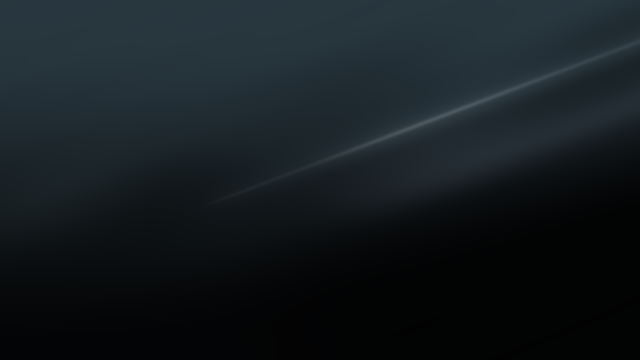
Give the GLSL for this background, as a Shadertoy shader.

```glsl
// A dark slate backdrop crossed by one thin, slanted ray of light.
// A tilted vertical ramp gives the base; soft ellipses aligned with the ray
// add glow and shade, and layered sines give a faint brushed grain.

const vec2 RAY_START = vec2(0.549, 0.421);
const vec2 RAY_DIR = vec2(0.9355, 0.3534);
const float RAY_LENGTH = 1.31;

const vec3 NIGHT = vec3(0.012, 0.015, 0.018);
const vec3 SLATE = vec3(0.157, 0.214, 0.245);
const vec3 STEEL = vec3(0.078, 0.088, 0.102);
const vec3 MOSS  = vec3(0.020, 0.024, 0.023);
const vec3 SILVER = vec3(0.165, 0.163, 0.160);

// x runs along the ray, y runs across it (positive above)
vec2 toRay(vec2 v) {
    return vec2(dot(v, RAY_DIR), dot(v, vec2(-RAY_DIR.y, RAY_DIR.x)));
}

float bell(float x, float width) {
    return exp(-x * x / (width * width));
}

// Soft ellipse whose long axis follows the ray
float softEllipse(vec2 p, vec2 center, vec2 size) {
    vec2 q = toRay(p - center) / size;
    return exp(-dot(q, q));
}

// Layered sines, stretched along the ray
float brushed(vec2 r) {
    return 0.6 * sin(r.y * 41.0 + 1.7 * sin(r.x * 2.3))
         + 0.4 * sin(r.y * 73.0 - r.x * 3.1);
}

// Vertical ramp that falls into darkness below a slanted edge
vec3 backdrop(vec2 p) {
    float edge = p.y - (0.41 + 0.332 * (p.x - 1.111));
    float light = smoothstep(0.0, 0.95, p.y) * smoothstep(-0.24, 0.07, edge);
    return mix(NIGHT, SLATE, light);
}

// Thin core with a wider halo, fading in from its lower tip
float ray(vec2 r) {
    float along = r.x / RAY_LENGTH;
    float fade = smoothstep(-0.02, 0.45, along);
    float strength = fade * (0.45 + 0.55 * bell(along - 0.54, 0.24));
    float tip = 0.32 * smoothstep(-0.02, 0.10, along);
    float width = mix(0.0045, 0.0065, fade);
    return max(strength, tip) * (0.68 * bell(r.y, width) + 0.24 * bell(r.y, 0.024));
}

void mainImage(out vec4 fragColor, in vec2 fragCoord) {
    vec2 p = fragCoord / iResolution.y;
    p.x *= (16.0 / 9.0) * iResolution.y / iResolution.x;
    vec2 r = toRay(p - RAY_START);
    vec3 color = backdrop(p);

    // Shade under the ray and in the hollows around it
    float under = smoothstep(0.01, -0.06, r.y) * smoothstep(-0.1, 0.4, r.x);
    color *= 1.0 - 0.34 * under;
    color *= 1.0 - 0.13 * softEllipse(p, vec2(0.98, 0.75), vec2(0.32, 0.12));
    color *= 1.0 - 0.24 * softEllipse(p, vec2(0.46, 0.45), vec2(0.22, 0.11));
    color *= 1.0 - 0.22 * softEllipse(p, vec2(1.75, 0.93), vec2(0.30, 0.06));

    // Glow below the ray, the lower streak and a dim patch at the left
    color += STEEL * 0.72 * softEllipse(p, vec2(1.20, 0.58), vec2(0.36, 0.10));
    float streak = smoothstep(0.2, 0.9, r.x) * bell(r.y + 0.16, 0.05);
    color += STEEL * 0.62 * streak;
    color += MOSS * softEllipse(p, vec2(0.10, 0.43), vec2(0.30, 0.08));

    color *= 1.0 + 0.012 * brushed(r);
    color += SILVER * ray(r);
    fragColor = vec4(color, 1.0);
}
```
